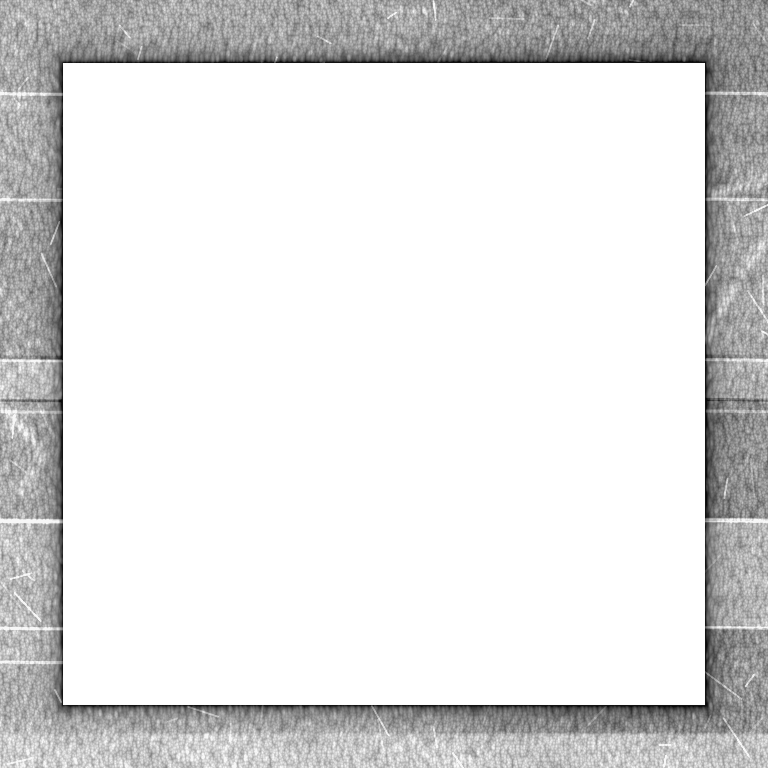
Write a WebGL 1 fragment shader that draws this background.

```glsl
precision highp float;
// A blank white square panel on a worn grey wall of horizontal boards.
// Boards are tone bands with bright seams; cellular noise gives grain and chips,
// looped segments give scratches, and a box distance gives the gritty shadow.

uniform vec2 u_resolution;

float hash(vec2 p) {
  return fract(sin(dot(p, vec2(127.1, 311.7))) * 43758.547);
}

// Distance to the nearest scattered point
float cellular(vec2 p) {
  vec2 cell = floor(p), f = fract(p);
  float nearest = 2.0;
  for (int j = -1; j <= 1; j++) {
    for (int i = -1; i <= 1; i++) {
      vec2 o = vec2(float(i), float(j));
      vec2 site = vec2(hash(cell + o), hash(cell + o + 57.3));
      nearest = min(nearest, length(o + site - f));
    }
  }
  return nearest;
}

// Layered sines for slow stains, about -1 to 1
float stains(vec2 p) {
  float sum = 0.0, amp = 0.5;
  for (int i = 0; i < 5; i++) {
    sum += amp * sin(p.x + 1.7 * sin(p.y)) * cos(p.y * 0.9 + sin(p.x * 0.7));
    p = mat2(1.5, 1.1, -1.1, 1.5) * p + 2.3;
    amp *= 0.62;
  }
  return sum;
}

float segment(vec2 p, vec2 a, vec2 b) {
  vec2 d = b - a;
  return length(p - a - d * clamp(dot(p - a, d) / dot(d, d), 0.0, 1.0));
}

float line(float d, float width) {
  return 1.0 - smoothstep(0.3 * width, width, abs(d));
}

// Board tones from bottom to top, different on the left and right
float boardTone(vec2 p) {
  float side = smoothstep(0.35, 0.85, p.x);
  float tone = mix(0.76, 0.74, side);
  tone = mix(tone, mix(0.66, 0.53, side), smoothstep(0.041, 0.048, p.y));
  tone = mix(tone, mix(0.70, 0.52, side), step(0.138, p.y));
  tone = mix(tone, mix(0.70, 0.67, side), step(0.182, p.y));
  tone = mix(tone, mix(0.63, 0.53, side), step(0.322, p.y));
  tone = mix(tone, mix(0.73, 0.64, side), step(0.479, p.y));
  tone = mix(tone, mix(0.60, 0.62, side), step(0.531, p.y));
  tone = mix(tone, mix(0.65, 0.57, side), step(0.740, p.y));
  return mix(tone, mix(0.63, 0.54, side), step(0.878, p.y));
}

float seams(vec2 p) {
  float y = p.y + 0.0008 * sin(p.x * 19.0);
  float glow = 0.30 * line(y - 0.878, 0.003) + 0.26 * line(y - 0.740, 0.003);
  glow += 0.22 * line(y - 0.531, 0.003) + 0.18 * line(y - 0.464, 0.003);
  glow += 0.40 * line(y - 0.322, 0.004) + 0.28 * line(y - 0.182, 0.003);
  glow += 0.25 * line(y - 0.138, 0.003) * step(p.x, 0.5);
  return glow - 0.22 * line(y - 0.479, 0.003) - 0.12 * line(y - 0.535, 0.004);
}

// Thin random scratches spread around the four margins
float scratches(vec2 p) {
  float sum = 0.0;
  for (int i = 0; i < 64; i++) {
    float k = float(i), side = mod(k, 4.0);
    float along = hash(vec2(k, 1.0)), across = 0.09 * hash(vec2(k, 2.0));
    vec2 a = side < 2.0 ? vec2(across, along) : vec2(along, across);
    if (mod(side, 2.0) > 0.5) a = 1.0 - a;
    float angle = 6.283 * hash(vec2(k, 3.0));
    vec2 b = a + (0.01 + 0.05 * hash(vec2(k, 4.0))) * vec2(cos(angle), sin(angle));
    sum += line(segment(p, a, b), 0.0018) * (0.08 + 0.22 * hash(vec2(k, 5.0)));
  }
  return sum;
}

// Broad pale scuffs on the side margins
float scuffs(vec2 p) {
  float d = segment(p, vec2(0.92, 0.557), vec2(0.96, 0.64));
  d = min(d, segment(p, vec2(0.96, 0.64), vec2(1.0, 0.69)));
  d = min(d, segment(p, vec2(0.92, 0.745), vec2(1.0, 0.768)));
  d = min(d, segment(p, vec2(0.0, 0.48), vec2(0.055, 0.41)));
  d = min(d, segment(p, vec2(0.055, 0.41), vec2(0.03, 0.36)));
  return 1.0 - smoothstep(0.0, 0.012, d);
}

void main() {
  vec2 p = gl_FragCoord.xy / u_resolution;
  vec2 q = abs(p - 0.5) - 0.418;
  float box = length(max(q, 0.0)) + min(max(q.x, q.y), 0.0);

  // Fine grain, stretched streaks and sparse chips
  vec2 warped = p + 0.002 * sin(p.yx * 70.0);
  float grain = cellular(p * vec2(310.0, 260.0)) - 0.48;
  float streak = cellular(warped * vec2(190.0, 55.0)) - 0.48;
  float chips = 1.0 - smoothstep(0.10, 0.30, cellular(warped * vec2(85.0, 48.0) + 9.0));
  float stain = stains(p * 24.0);

  float grey = boardTone(p) + 0.05 * stain - 0.24 * grain - 0.26 * streak;
  grey += chips * (0.08 + 0.10 * stain) + seams(p) + scratches(p);
  grey += scuffs(p) * (0.13 - 0.2 * streak);

  // Soft, gritty shadow with a dark rim
  float shade = exp(-max(box, 0.0) * 75.0) * (0.36 + 0.12 * stain - 0.3 * grain);
  grey -= shade + 0.38 * exp(-max(box, 0.0) * 500.0);
  grey = clamp(grey, 0.04, 0.97);

  float edge = 0.6 / u_resolution.y;
  float panel = 1.0 - smoothstep(-edge, edge, box);
  gl_FragColor = vec4(vec3(mix(grey, 1.0, panel)), 1.0);
}
```
